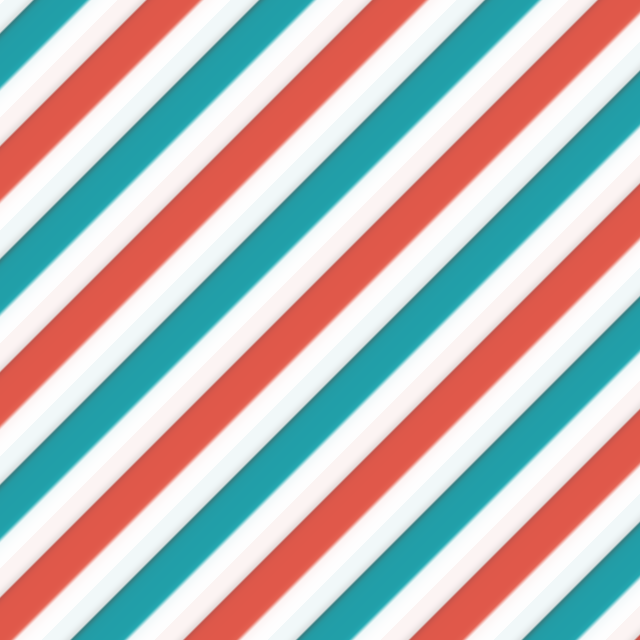
Give the GLSL for this pattern, as a WebGL 1 fragment shader.

```glsl
precision highp float;

uniform vec2 u_resolution;

const float PITCH = 0.12467;      // spacing of neighbouring bands, across the slope
const float BAND_WIDTH = 0.0612;
const float FIRST_BAND = 0.0370;  // distance of the first band from the top left corner

const vec3 PAPER = vec3(0.997, 0.996, 0.997);
const vec3 TEAL = vec3(0.130, 0.622, 0.660);
const vec3 TEAL_SHADE = vec3(0.215, 0.470, 0.485);
const vec3 TEAL_LIGHT = vec3(0.140, 0.680, 0.715);
const vec3 RED = vec3(0.878, 0.345, 0.290);
const vec3 RED_SHADE = vec3(0.755, 0.325, 0.290);
const vec3 RED_LIGHT = vec3(0.905, 0.400, 0.335);

// Bell-shaped falloff on both sides of an edge
float glow(float dist, float radius) {
  float r = dist / radius;
  return exp(-r * r);
}

// Coverage of a band with a crisp upper edge and a soft lower edge
float bandMask(float across, float width, float crisp, float soft) {
  float upper = smoothstep(-crisp, crisp, across);
  float lower = smoothstep(-soft, soft, width - across);
  return upper * lower;
}

// Band surface: shaded along the top, lightened along the bottom
vec3 bandColor(float across, float width, vec3 base, vec3 shade, vec3 light) {
  vec3 color = mix(base, light, 0.8 * glow(across - width, 0.007));
  color = mix(color, shade, 0.12 * glow(across, 0.018));
  return mix(color, shade, 0.88 * glow(across, 0.0058));
}

// Paper with a faint grey shadow above the band and a pale tint below it
vec3 paperColor(float across, float width, vec3 paper, vec3 tint) {
  float above = glow(min(across, 0.0), 0.0075);
  float below = glow(max(across - width, 0.0), 0.013);
  vec3 color = mix(paper, tint, 0.06 * below);
  return mix(color, vec3(0.60, 0.59, 0.58), 0.24 * above * step(across, width * 0.5));
}

void main() {
  vec2 uv = gl_FragCoord.xy / u_resolution.y;
  float pixel = 1.0 / u_resolution.y;

  // Distance across the diagonals, split into cells centred on each band
  float gap = PITCH - BAND_WIDTH;
  float diagonal = (uv.x + 1.0 - uv.y) * 0.70710678 - FIRST_BAND + 0.5 * gap;
  float isRed = mod(floor(diagonal / PITCH), 2.0);
  float across = mod(diagonal, PITCH) - 0.5 * gap;

  // Alternate the two inks
  vec3 base = mix(TEAL, RED, isRed);
  vec3 shade = mix(TEAL_SHADE, RED_SHADE, isRed);
  vec3 light = mix(TEAL_LIGHT, RED_LIGHT, isRed);

  // Lay the band over the paper
  float mask = bandMask(across, BAND_WIDTH, max(0.0020, 0.7 * pixel), max(0.0042, 0.7 * pixel));
  vec3 paper = paperColor(across, BAND_WIDTH, PAPER, base);
  vec3 band = bandColor(across, BAND_WIDTH, base, shade, light);
  gl_FragColor = vec4(mix(paper, band, mask), 1.0);
}
```
